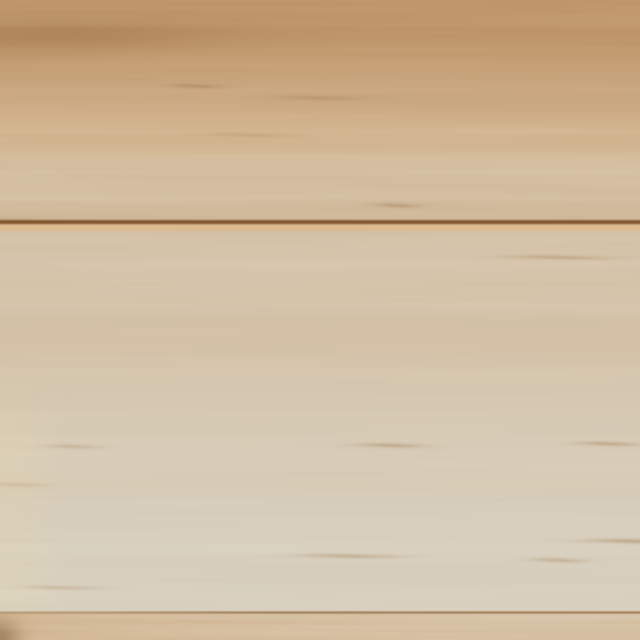
A WebGL 2 fragment shader for this texture:

```glsl
#version 300 es
precision highp float;

uniform vec2 u_resolution;
out vec4 fragColor;

#define SEAM_HIGH 0.653
#define SEAM_LOW 0.043
#define SEAM_HALF_WIDTH 0.0032
#define GRAIN_FREQ 26.0
#define GRAIN_LAYERS 7
#define GRAIN_DEPTH 0.032
#define FLECK_CELLS vec2(3.0, 15.0)
#define FLECK_SHARE 0.3
#define FLECK_DEPTH 0.38

const vec3 CREAM = vec3(0.847, 0.813, 0.745);
const vec3 SAND = vec3(0.832, 0.763, 0.662);
const vec3 TAN = vec3(0.820, 0.700, 0.550);
const vec3 HONEY = vec3(0.745, 0.580, 0.410);
const vec3 BROWN = vec3(0.600, 0.450, 0.280);
const vec3 SEAM_DARK = vec3(0.500, 0.320, 0.160);
const vec3 SEAM_GLOW = vec3(0.875, 0.725, 0.545);

vec2 hash2(vec2 cell) {
  vec2 q = vec2(dot(cell, vec2(127.1, 311.7)), dot(cell, vec2(269.5, 183.3)));
  return fract(sin(q) * 43758.5);
}

// Layered sines: long level streaks that swell and fade along the board
float grain(vec2 p) {
  float sum = 0.0, amp = 0.5, freq = GRAIN_FREQ;
  for (int i = 0; i < GRAIN_LAYERS; i++) {
    float k = float(i);
    float bend = 0.5 * sin(p.x * (2.0 + k) + 2.1 * k + p.y * freq * 0.19);
    float swell = 0.65 + 0.35 * sin(p.x * (3.0 + 1.3 * k) + 4.0 * k + p.y * freq * 0.37);
    sum += amp * swell * sin(p.y * freq + 1.7 * k + bend);
    freq *= 1.63;
    amp *= 0.84;
  }
  return sum;
}

// Cellular scatter of thin, tapering dark flecks
float flecks(vec2 p) {
  vec2 home = floor(p * FLECK_CELLS);
  float sum = 0.0;
  for (int j = -1; j <= 1; j++) {
    for (int i = -1; i <= 1; i++) {
      vec2 cell = home + vec2(i, j);
      vec2 spot = hash2(cell);
      vec2 trait = hash2(cell + 37.0);
      vec2 size = vec2(mix(0.035, 0.085, trait.y), 0.0035);
      vec2 d = (p - (cell + spot) / FLECK_CELLS) / size;
      d.y += 0.25 * sin(2.0 * d.x);
      sum += step(trait.x, FLECK_SHARE) * mix(0.4, 1.0, spot.x) * exp(-dot(d, d));
    }
  }
  return min(sum, 1.0);
}

// Soft-edged horizontal line
float line(float y, float center, float halfWidth, float blur) {
  return 1.0 - smoothstep(halfWidth - blur, halfWidth + blur, abs(y - center));
}

vec3 upperBoard(vec2 p, float streak) {
  float t = (p.y - SEAM_HIGH) / (1.0 - SEAM_HIGH) + 0.025 * streak;
  vec3 color = mix(SAND, TAN, 0.25 + 0.65 * smoothstep(0.25, 0.36, t));
  color = mix(color, HONEY, 0.9 * smoothstep(0.32, 0.9, t));
  // Darker heartwood patch near the upper left
  vec2 d = (p - vec2(0.08, 0.945)) / vec2(0.24, 0.028);
  return mix(color, BROWN, 0.32 * exp(-dot(d, d)));
}

vec3 middleBoard(vec2 p, float streak) {
  float t = (p.y - SEAM_LOW) / (SEAM_HIGH - SEAM_LOW) + 0.06 * streak;
  vec3 color = mix(CREAM, SAND, smoothstep(0.15, 0.85, t));
  // Warm bands and a faint bleached left edge
  float warm = line(p.y, 0.465, 0.03, 0.03) + 0.7 * line(p.y, 0.245, 0.015, 0.015);
  color = mix(color, TAN, 0.16 * warm);
  float edge = (1.0 - smoothstep(0.02, 0.11, p.x)) * (1.0 - smoothstep(0.3, 0.45, p.y));
  return color + edge * vec3(0.012, 0.008, -0.012);
}

vec3 lowerBoard(vec2 p, float streak) {
  float pale = 0.25 + 0.4 * p.x + 0.25 * streak;
  vec3 color = mix(TAN, SAND, clamp(pale, 0.0, 1.0));
  float corner = exp(-dot(p, p) / 0.0009);
  return mix(color, BROWN * 0.85, 0.6 * corner);
}

void main() {
  vec2 p = gl_FragCoord.xy / u_resolution;
  float px = 1.0 / u_resolution.y;
  float blur = max(px, 0.002);
  float streak = grain(p);

  // Boards
  float isUpper = smoothstep(-px, px, p.y - SEAM_HIGH);
  float isLower = smoothstep(-px, px, SEAM_LOW - p.y);
  vec3 color = mix(middleBoard(p, streak), upperBoard(p, streak), isUpper);
  color = mix(color, lowerBoard(p, streak), isLower);

  // Grain, stronger on the warmer boards
  float depth = GRAIN_DEPTH * mix(0.5, 0.8, max(isUpper, isLower));
  color += depth * streak * vec3(0.7, 0.9, 1.1);
  color = mix(color, BROWN, FLECK_DEPTH * flecks(p) * (1.0 - isLower));

  // Seams: a deep one with a lit lower lip, and a thin faint one
  color = mix(color, SEAM_GLOW, 0.85 * line(p.y, SEAM_HIGH - 0.008, 0.006, 0.004));
  color = mix(color, SEAM_DARK, 0.95 * line(p.y, SEAM_HIGH, SEAM_HALF_WIDTH, blur * 1.3));
  float fade = mix(0.45, 0.8, smoothstep(0.0, 0.5, p.x));
  color = mix(color, BROWN, fade * line(p.y, SEAM_LOW, SEAM_HALF_WIDTH * 0.6, blur));

  fragColor = vec4(clamp(color, 0.0, 1.0), 1.0);
}
```
